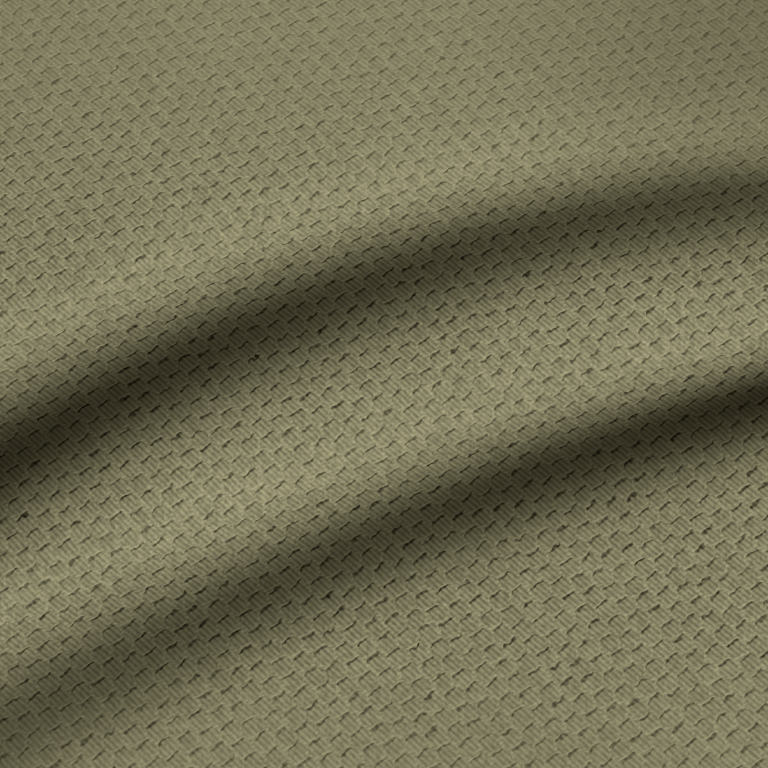
This texture is drawn by a WebGL 1 fragment shader. Its source:

```glsl
precision highp float;

// Olive knit cloth: a sheared, receding grid of small hexagonal cells with beaded
// cords, dark slits under their slanted edges and fine ribs, lit across two soft
// folds that follow parabolas rising to the right.

uniform vec2 u_resolution;

float hash(vec2 p) {
  return fract(sin(dot(p, vec2(127.1, 311.7))) * 43758.5453);
}

float noise(vec2 p) {
  vec2 i = floor(p), f = fract(p);
  f = f * f * (3.0 - 2.0 * f);
  return mix(mix(hash(i), hash(i + vec2(1.0, 0.0)), f.x),
             mix(hash(i + vec2(0.0, 1.0)), hash(i + vec2(1.0, 1.0)), f.x), f.y);
}

float bell(float x, float width) {
  return exp(-x * x / (width * width));
}

// Shadow (x) and ridge light (y) of a fold; d is the height above its valley.
vec2 fold(float d, float x) {
  float shadow = bell(d, d > 0.0 ? mix(0.070, 0.042, x) : mix(0.088, 0.064, x));
  float ridge = bell(d - mix(0.150, 0.080, x), 0.05);
  return vec2(shadow, ridge);
}

// Offset from the centre of the nearest pointy-topped hexagon of width 1.
vec2 hexOffset(vec2 q) {
  vec2 pitch = vec2(1.0, 1.732);
  vec2 a = mod(q, pitch) - 0.5 * pitch;
  vec2 b = mod(q - 0.5 * pitch, pitch) - 0.5 * pitch;
  return dot(a, a) < dot(b, b) ? a : b;
}

// Relief of the knit around zero: cords, slits, ribs and cell variation.
float knit(vec2 q) {
  float ribFade = smoothstep(1.5, 2.5, u_resolution.y / 190.0);
  float rib = sin(6.2832 * (q.x * 3.4 + q.y * 2.7)) * ribFade;
  vec2 wobble = vec2(noise(q * 4.3), noise(q * 4.3 + 19.0)) - 0.5;
  vec2 bent = q + 0.17 * wobble;
  vec2 g = hexOffset(bent);

  float edge = 0.5 - max(abs(g.x), dot(abs(g), vec2(0.5, 0.866)));
  float cord = 1.0 - smoothstep(0.03, 0.12, edge);
  float bead = 0.55 + 0.45 * sin(6.2832 * (q.y * 4.2 - q.x * 1.3));

  float across = dot(g, vec2(-0.5, 0.866));
  float along = abs(dot(g, vec2(0.866, 0.5)));
  float slit = smoothstep(0.24, 0.35, across) * (1.0 - smoothstep(0.39, 0.47, across));
  slit *= 1.0 - smoothstep(0.24, 0.42, along);
  slit *= 0.65 + 0.7 * noise(q * 5.0 + 7.0);

  float tint = hash(floor((bent - g) * 2.0 + 0.5)) - 0.5;
  return 0.20 * cord * bead - 0.46 * slit * (1.0 + 0.4 * tint)
       + 0.135 * rib * (1.0 - 0.6 * cord) + 0.04 * tint;
}

void main() {
  vec2 uv = gl_FragCoord.xy / u_resolution;
  float x = uv.x, y = uv.y;

  // The upper fold fades to the right, the lower one to the left.
  vec2 upper = fold(y - (0.40 + 0.60 * x - 0.25 * x * x), x);
  vec2 lower = fold(y - (0.055 + 0.57 * x - 0.14 * x * x), x);
  float shadow = upper.x * mix(0.88, 0.56, x) + lower.x * mix(0.48, 0.90, x);
  float ridge = upper.y * mix(1.0, 0.5, x) + lower.y * 0.75;

  // Cells shrink towards the top and ride slightly over the folds.
  vec2 q = vec2((x - 0.5) * (36.0 + 5.0 * y), y * (36.0 + 8.0 * y));
  q.y += 0.35 * (ridge - shadow) - 0.24 * q.x;
  q.x += 0.06 * q.y;

  // Broad light, with a dimmer far corner.
  float light = 0.86 + 0.11 * ridge;
  light += 0.08 * (noise(uv * 3.0 + 4.0) - 0.5);
  light -= 0.18 * smoothstep(0.45, 0.0, distance(uv, vec2(1.0)));
  light *= 1.0 - min(shadow, 0.92);

  // Relief softens out of focus and on the bright ridges.
  float focus = 1.0 - 0.45 * smoothstep(0.62, 1.0, y) - 0.25 * smoothstep(0.2, 0.0, y);
  float relief = knit(q) * focus * (1.0 - 0.3 * ridge + 0.3 * shadow);
  float fuzz = 0.26 * (noise(uv * 330.0) - 0.5) + 0.12 * (noise(uv * 150.0) - 0.5);
  float tone = light * (1.0 + relief + fuzz * focus) + 0.22 * relief * shadow;

  vec3 deepOlive = vec3(0.125, 0.115, 0.07);
  vec3 paleOlive = vec3(0.58, 0.565, 0.44);
  gl_FragColor = vec4(clamp(mix(deepOlive, paleOlive, tone), 0.0, 1.0), 1.0);
}
```
